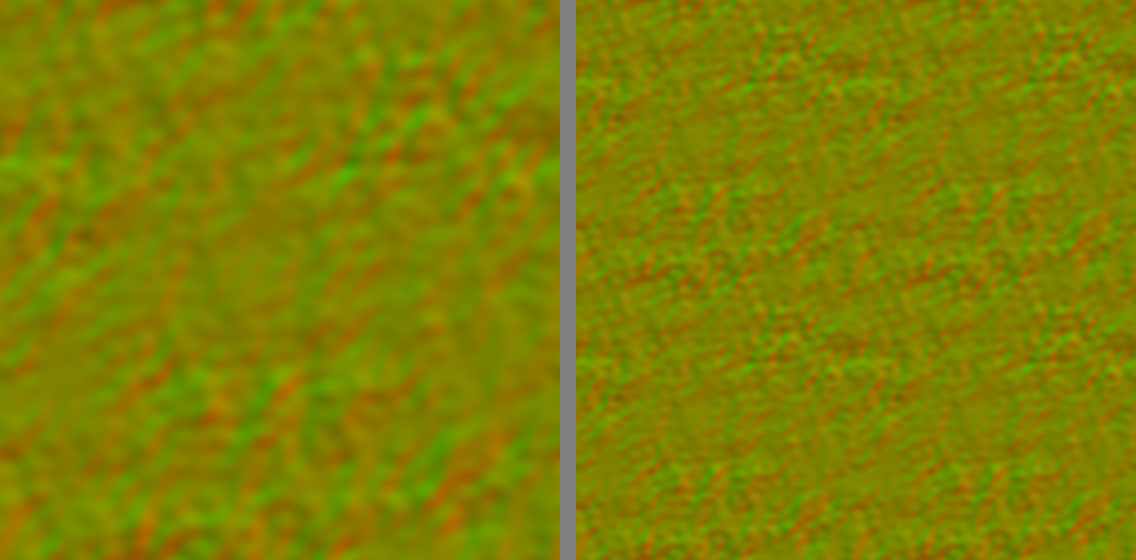
Left, the tile; right, the same tile 2 across and 2 down.
Reproduce this texture procedurally as a three.js fragment shader.

```glsl
// Tiling slope map of wind-driven ripples: red and green hold the x and y slope.
varying vec2 vUv;

const float TAU = 6.2831853;
const int WAVE_COUNT = 160;

const vec3 FLAT_COLOUR = vec3(0.502, 0.503, 0.0);
const float SLOPE_DEVIATION = 0.057;  // spread of the slope, both axes together
const float WIND_ANGLE = -0.66;       // mean travel direction in radians
const float ANGLE_SPREAD = 1.3;       // scatter of directions about the wind
const float MIN_FREQUENCY = 5.0;      // waves per tile
const float MAX_FREQUENCY = 27.0;
const float FREQUENCY_FALLOFF = 1.5;  // above 1 favours the longer waves
const float GUST_CELLS = 7.0;         // calm and gusty patches per tile
const float GUST_CALM = 0.4;
const float GUST_STRONG = 1.6;

// Three random values in 0..1 from one number.
vec3 hash31(float seed) {
  vec3 p = fract(vec3(seed) * vec3(0.1031, 0.1030, 0.0973));
  p += dot(p, p.yzx + 33.33);
  return fract((p.xxy + p.yzz) * p.zyx);
}

// Random value of a grid cell, wrapped at the tile border.
float cellValue(vec2 cell, float period) {
  vec2 wrapped = mod(cell, period);
  return hash31((wrapped.x + wrapped.y * period) * 13.7 + 211.3).x;
}

// Smooth value noise that repeats after a whole number of cells.
float tilingNoise(vec2 uv, float period) {
  vec2 cell = floor(uv * period);
  vec2 f = fract(uv * period);
  f = f * f * (3.0 - 2.0 * f);
  float low = mix(cellValue(cell, period), cellValue(cell + vec2(1.0, 0.0), period), f.x);
  float high = mix(cellValue(cell + vec2(0.0, 1.0), period), cellValue(cell + 1.0, period), f.x);
  return mix(low, high, f.y);
}

// Whole-number wave vector, so that every wave wraps on the tile.
vec2 waveVector(float angle, float frequency) {
  return floor(frequency * vec2(cos(angle), sin(angle)) + 0.5);
}

// Slope of a single wave, pointing along its direction of travel.
vec2 waveSlope(vec2 uv, vec2 wave, float phase) {
  return normalize(wave) * cos(TAU * (dot(wave, uv) + phase));
}

// Sum of random waves, scaled to a total variance of one.
vec2 rippleSlope(vec2 uv, float angle, float spread) {
  vec2 slope = vec2(0.0);
  for (int i = 0; i < WAVE_COUNT; i++) {
    float seed = float(i) * 17.3 + 5.7;
    vec3 scatter = hash31(seed);
    vec3 shape = hash31(seed + 4000.0);

    // Three summed values give a bell-shaped scatter of directions.
    float turn = dot(scatter, vec3(1.0)) - 1.5;
    float frequency = mix(MIN_FREQUENCY, MAX_FREQUENCY, pow(shape.x, FREQUENCY_FALLOFF));
    vec2 wave = waveVector(angle + spread * turn, frequency);
    slope += waveSlope(uv, wave, shape.y);
  }
  return slope * sqrt(2.0 / float(WAVE_COUNT));
}

void main() {
  float gust = mix(GUST_CALM, GUST_STRONG, tilingNoise(vUv, GUST_CELLS));
  vec2 slope = rippleSlope(vUv, WIND_ANGLE, ANGLE_SPREAD) * gust;
  vec3 colour = FLAT_COLOUR + vec3(slope * SLOPE_DEVIATION, 0.0);
  gl_FragColor = vec4(clamp(colour, 0.0, 1.0), 1.0);
}
```
